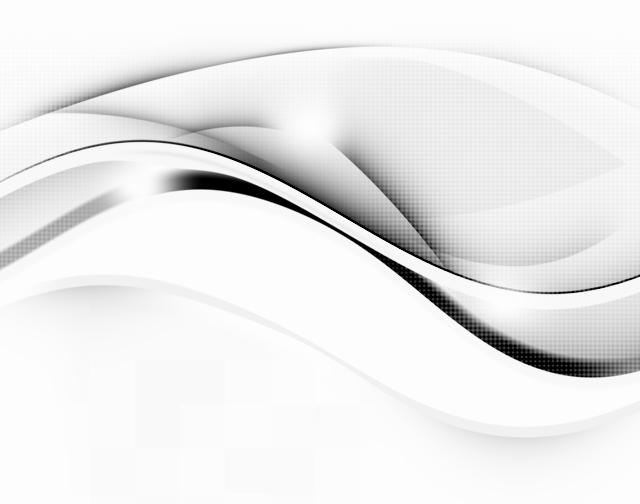
This background is drawn by a Shadertoy shader. Its source:

```glsl
// Monochrome flowing waves: sine ribbons separate soft layers of shadow.
// Each layer adds ink that decays away from a curve; white glows erase ink,
// and a fine halftone mesh and faint hashed tiles give texture.

const vec2 DESIGN = vec2(768.0, 606.0);   // design grid, stretched to the canvas
const float MESH_PITCH = 5.33;
const float TILE_SIZE = 54.0;
const float RIBBON_WIDTH = 18.0;
const float PAPER_INK = 0.008;
const vec2 GLOW_TOP = vec2(372.0, 152.0);
const vec2 GLOW_LEFT = vec2(163.0, 225.0);
const vec2 GLOW_RIGHT = vec2(604.0, 366.0);

float bell(float x, float center, float width) {
    float t = (x - center) / width;
    return exp(-t * t);
}

// Soft window that opens over a..b and closes over c..d
float window(float x, float a, float b, float c, float d) {
    return smoothstep(a, b, x) * (1.0 - smoothstep(c, d, x));
}

// Ink on the positive side of a curve, decaying with distance
float shadow(float dist, float reach, float aa) {
    return smoothstep(-aa, aa, dist) * exp(-max(dist, 0.0) / reach);
}

float wave(float x, float middle, float height, float crest, float halfLength) {
    return middle - height * cos(3.14159 * (x - crest) / halfLength);
}

float hash(vec2 cell) {
    vec3 q = fract(vec3(cell.xyx) * 0.1031);
    q += dot(q, q.yzx + 33.33);
    return fract((q.x + q.y) * q.z);
}

// Curves: depth below the top edge at a given x
float ribbonCurve(float x) { return wave(x, 262.5, 91.5, 170.0, 490.0); }

float crescentCurve(float x) {
    return wave(x, 341.5, 112.5, 240.0, 470.0)
        - 14.0 * bell(x, 455.0, 110.0) - 18.0 * exp(-x / 80.0);
}

float lowerCurve(float x) {
    return wave(x, 421.5, 91.5, 125.0, 505.0) - 8.0 * bell(x, 380.0, 110.0);
}

float archCurve(float x) {
    return x < 450.0 ? 56.0 + 102.0 * pow((450.0 - x) / 450.0, 1.75)
                     : 56.0 + 68.0 * pow((x - 450.0) / 300.0, 2.1);
}

float glow(vec2 p, vec2 center, vec2 radius) {
    vec2 q = (p - center) / radius;
    return exp(-dot(q, q));
}

// Arch, leaf and folded veils above the main ribbon
float upperInk(vec2 p, float aa) {
    float x = p.x;
    float above = archCurve(x) - p.y;
    float ink = shadow(above, 9.0, aa) * (0.62 * bell(x, 150.0, 105.0) + 0.12 * bell(x, 640.0, 110.0));
    ink += 0.5 * shadow(above, 3.0, aa) * bell(x, 350.0, 90.0);
    ink += 0.02 * smoothstep(-aa, 40.0, -above);

    float leafTop = 70.0 + 127.0 * pow(max(x - 480.0, 0.0) / 272.0, 1.5);
    float leafBottom = 262.0 - 65.0 * pow(max(x - 500.0, 0.0) / 252.0, 1.8);
    ink += 0.03 * smoothstep(-aa, aa, min(p.y - leafTop, leafBottom - p.y)) * smoothstep(370.0, 480.0, x);

    float swoop = 320.0 - (x < 620.0 ? 0.002 : 0.0029) * (x - 620.0) * (x - 620.0);
    ink += 0.13 * shadow(swoop - p.y, 26.0, aa) * window(x, 470.0, 530.0, 690.0, 760.0);

    float veil = 136.0 + 0.001 * (x - 80.0) * (x - 80.0);
    ink += 0.34 * shadow(veil - p.y, 9.0, aa) * window(x, 10.0, 130.0, 240.0, 330.0);
    ink += 0.20 * shadow(p.y - veil, 26.0, aa) * window(x, 60.0, 250.0, 300.0, 350.0);
    float fold = 152.0 + 0.0022 * (x - 290.0) * (x - 290.0);
    ink += 0.34 * shadow(fold - p.y, 10.0, aa) * window(x, 190.0, 260.0, 300.0, 350.0);

    float s = x - 400.0;
    float crease = 175.0 + 0.85 * s + 0.0018 * s * s;
    ink += 0.55 * shadow(crease - p.y, 24.0, aa) * window(x, 385.0, 430.0, 490.0, 560.0);

    float lift = ribbonCurve(x) - p.y;
    ink += 0.85 * shadow(lift, 27.0, aa) * window(x, 190.0, 360.0, 470.0, 610.0);
    ink += 0.22 * shadow(lift, 24.0, aa) * smoothstep(560.0, 680.0, x);
    return ink + 0.75 * window(lift, -aa, aa, 1.5, 4.0) * smoothstep(-60.0, 130.0, x);
}

// Black crescent and its grey haze between ribbon and white field
float middleInk(vec2 p, float aa) {
    float x = p.x;
    float rise = crescentCurve(x) - p.y;
    float black = 1.0 - smoothstep(12.0, 32.0, rise);
    black *= smoothstep(165.0, 245.0, x) * (1.0 - 0.55 * smoothstep(670.0, 768.0, x));
    float haze = 0.42 * exp(-rise / 38.0) * smoothstep(500.0, 590.0, x) + 0.06 * smoothstep(600.0, 700.0, x);
    float leftSide = 1.0 - smoothstep(120.0, 190.0, x);
    haze += leftSide * (0.17 * exp(-(p.y - ribbonCurve(x) - RIBBON_WIDTH) / 45.0)
        + 0.27 * window(rise, 0.0, 6.0, 20.0, 28.0));
    return max(black, haze);
}

// Pale field, second ribbon with its shadow, and faint tiles
float lowerInk(vec2 p, float aa) {
    float drop = p.y - lowerCurve(p.x);
    float width = 13.0 - 7.0 * bell(p.x, 390.0, 90.0);
    float ink = 0.018 * (1.0 - smoothstep(10.0, 18.0, p.y - crescentCurve(p.x)));
    ink += 0.045 * window(drop, -aa, aa, width - aa, width + aa) * smoothstep(20.0, 90.0, p.x);
    ink += shadow(drop - width, 22.0, aa) * (0.17 * bell(p.x, 110.0, 70.0) + 0.13 * bell(p.x, 620.0, 115.0));
    float tile = hash(floor(p / TILE_SIZE)) * window(p.x, 50.0, 120.0, 380.0, 500.0);
    return ink + 0.016 * tile * smoothstep(15.0, 40.0, drop);
}

void mainImage(out vec4 fragColor, in vec2 fragCoord) {
    vec2 uv = fragCoord / iResolution.xy;
    vec2 p = vec2(uv.x, 1.0 - uv.y) * DESIGN;
    float aa = DESIGN.x / iResolution.x;

    // Halftone mesh strengthens existing ink toward the sides
    vec2 mesh = cos(p * 6.28318 / MESH_PITCH);
    float grain = 0.5 * (mesh.x + mesh.y);
    float meshMask = max(smoothstep(390.0, 520.0, p.x), 0.8 * (1.0 - smoothstep(60.0, 150.0, p.x)));
    float texture_ = 1.0 + 0.25 * grain * meshMask;
    float topMesh = 0.012 * (1.0 + grain) * window(p.y, 20.0, 110.0, 300.0, 360.0);

    // Stack the layers from top to bottom
    float ribbon = ribbonCurve(p.x);
    float ribbonEnd = ribbon + RIBBON_WIDTH + 10.0 * bell(p.x, 205.0, 55.0);
    float band = 0.02 + 0.05 * bell(p.y, ribbon + 12.0, 3.0) * window(p.x, 120.0, 200.0, 400.0, 500.0);
    float ink = upperInk(p, aa) * texture_ + topMesh;
    ink = mix(ink, band, smoothstep(-aa, aa, p.y - ribbon));
    ink = mix(ink, middleInk(p, aa) * texture_, smoothstep(-aa, aa, p.y - ribbonEnd));
    ink = mix(ink, lowerInk(p, aa), smoothstep(-aa, aa, p.y - crescentCurve(p.x)));

    // Glows erase ink
    ink *= 1.0 - glow(p, GLOW_TOP, vec2(40.0, 34.0));
    ink *= 1.0 - glow(p, GLOW_LEFT, vec2(38.0, 24.0));
    ink *= 1.0 - glow(p, GLOW_RIGHT, vec2(46.0, 30.0));
    fragColor = vec4(vec3(clamp(1.0 - PAPER_INK - ink, 0.0, 1.0)), 1.0);
}
```
